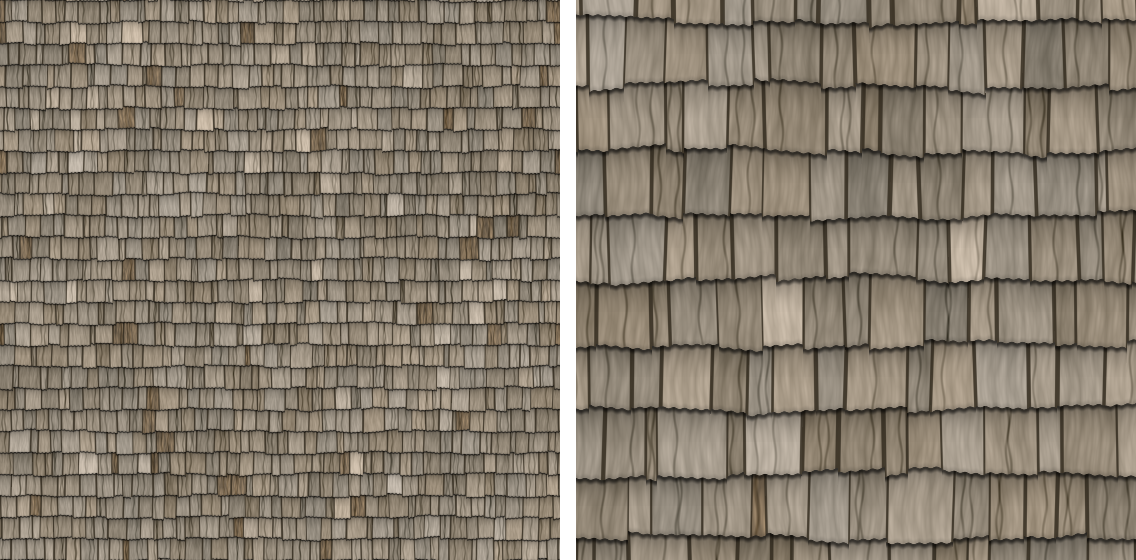
Left, the full canvas; right, a detail of the centre.
Write a Shadertoy shader that draws this texture.

```glsl
// Weathered wooden shingles in overlapping rows: each row has jittered joints,
// uneven butt ends that shade the row below, and its own tone per shingle.
// Grain is cellular noise stretched along the wood; broad staining is layered sines.

const float ROWS = 26.0;
const float COLS = 42.0;
const float JOINT_JITTER = 0.80;   // spread of widths, in columns
const float JOINT_LEAN = 0.12;     // slant of the joints, in columns
const float BUTT_JITTER = 0.12;    // unevenness of lower ends, in rows
const float BUTT_TILT = 0.07;
const float ROW_WAVE = 0.04;
const float BASE_TONE = 0.70;
const float TONE_SPREAD = 0.28;
const float PALE_SHARE = 0.07;
const float BROKEN_SHARE = 0.035;
const float GRAIN_DEPTH = 0.42;
const float CRACK_SHARE = 0.45;
const float SHADOW_DEPTH = 0.55;
const vec3 DARK_WOOD = vec3(0.30, 0.27, 0.21);
const vec3 PALE_WOOD = vec3(0.75, 0.70, 0.635);
const vec3 BROWN_WOOD = vec3(0.48, 0.39, 0.28);
const vec3 GAP_COLOR = vec3(0.20, 0.17, 0.12);
const float TAU = 6.2831853;

float hash(vec3 p) {
    p = fract(p * vec3(0.1031, 0.1030, 0.0973));
    p += dot(p, p.yzx + 33.33);
    return fract((p.x + p.y) * p.z);
}

// Distance to the nearest scattered point, about 0 to 1
float cellular(vec2 p) {
    vec2 cell = floor(p);
    float nearest = 4.0;
    for (int j = -1; j <= 1; j++)
    for (int i = -1; i <= 1; i++) {
        vec2 c = cell + vec2(i, j);
        vec2 d = c + vec2(hash(vec3(c, 7.0)), hash(vec3(c, 19.0))) - p;
        nearest = min(nearest, dot(d, d));
    }
    return sqrt(nearest);
}

// Joint to the left of shingle i, at height v within the row
float joint(float i, float row, float v) {
    vec3 id = vec3(mod(i, COLS), row, 1.0);
    return i + JOINT_JITTER * (hash(id) - 0.5)
             + JOINT_LEAN * (hash(id + vec3(0, 0, 1)) - 0.5) * (v - 0.5);
}

// Broad stains that wrap around the canvas
float stain(vec2 uv) {
    vec2 a = TAU * uv;
    return sin(a.x + 2.0 * sin(a.y) + 1.0) * 0.5
         + sin(3.0 * a.y - 2.0 * a.x + sin(2.0 * a.x)) * 0.3
         + sin(5.0 * a.x + 2.0 * a.y) * 0.2;
}

// Colour of one row at uv; w is the height above its lower end, in rows
vec4 shingleRow(vec2 uv, float rowIndex) {
    float row = mod(rowIndex, ROWS);
    float rowSeed = hash(vec3(row, 3.0, 5.0));
    float x = (uv.x + rowSeed) * COLS;
    float y = uv.y * ROWS - rowIndex;
    float px = COLS / iResolution.x;

    // Find the shingle and its sides
    float i = floor(x);
    if (x < joint(i, row, y)) i -= 1.0;
    else if (x >= joint(i + 1.0, row, y)) i += 1.0;
    float left = joint(i, row, y);
    float right = joint(i + 1.0, row, y);
    float width = right - left;
    float u = x - left;
    vec3 id = vec3(mod(i, COLS), row, 11.0);
    float seed = hash(id);

    // Lower end, tilted and slightly ragged
    float butt = BUTT_JITTER * (hash(id + vec3(0, 0, 1)) - 0.5)
               + BUTT_TILT * (hash(id + vec3(0, 0, 2)) - 0.5) * (2.0 * u / width - 1.0)
               + ROW_WAVE * sin(TAU * (3.0 * uv.x + rowSeed))
               + 0.012 * sin(u * 23.0 + seed * 40.0);
    float v = y - butt;

    // Fibres, coarse and fine
    vec2 shift = vec2(seed, hash(id + vec3(0, 0, 3))) * 90.0;
    float bend = 0.05 * sin(v * 4.0 + seed * TAU);
    float grain = 0.6 * cellular(vec2((u + bend) * 4.5, v * 0.8) + shift)
                + 0.4 * cellular(vec2((u + bend) * 10.0, v * 2.2) + shift.yx);
    float tone = BASE_TONE + TONE_SPREAD * (seed - 0.5) + 0.06 * stain(uv);
    tone += 0.24 * step(hash(id + vec3(0, 0, 4)), PALE_SHARE);
    tone -= GRAIN_DEPTH * (grain - 0.42) + 0.10 * smoothstep(0.3, 1.0, v);
    tone -= 0.10 * smoothstep(0.6, 0.2, width);

    // Cracks that wander along the fibres
    float broken = step(hash(id + vec3(0, 0, 5)), BROKEN_SHARE);
    for (float k = 0.0; k < 2.0; k++) {
        float r = hash(id + vec3(0, 0, 6.0 + k));
        float path = width * (0.2 + 0.6 * hash(id + vec3(0, 0, 8.0 + k)))
                   + 0.04 * sin(v * 7.0 + r * 30.0);
        float line = 1.0 - smoothstep(0.0, 0.03 + px, abs(u - path));
        tone -= line * (0.35 + 0.3 * broken) * max(step(r, CRACK_SHARE), broken);
    }

    // Warm or cool tint, brown splinters, worn lower rim
    vec3 color = mix(DARK_WOOD, PALE_WOOD, clamp(tone, -0.25, 1.15));
    color += vec3(0.012, 0.0, -0.014) * (2.0 * hash(id + vec3(0, 0, 10)) - 1.0);
    color = mix(color, BROWN_WOOD * (1.35 - grain), 0.65 * broken);
    color *= 1.0 - 0.12 * smoothstep(0.09, 0.0, v);

    // Dark joints of varying width
    float gap = mix(0.01, 0.06, hash(id + vec3(0, 0, 12)));
    float open = 1.0 - smoothstep(gap - 0.5 * px, gap + px, min(u, right - x));
    return vec4(mix(color, GAP_COLOR, 0.85 * open), v);
}

void mainImage(out vec4 fragColor, in vec2 fragCoord) {
    vec2 uv = fragCoord / iResolution.xy;
    float px = ROWS / iResolution.y;
    float lowerRow = floor(uv.y * ROWS - 0.5);
    vec4 lower = shingleRow(uv, lowerRow);
    vec4 upper = shingleRow(uv, lowerRow + 1.0);

    // The upper row casts a thin dark line and a soft shadow on the lower one
    float below = max(-upper.w, 0.0);
    float shadow = 0.6 * exp(-below * 7.0) + 0.7 * smoothstep(0.10, 0.02, below);
    vec3 color = lower.rgb * (1.0 - SHADOW_DEPTH * min(shadow, 1.2));
    color = mix(color, upper.rgb, smoothstep(-0.5 * px, 0.5 * px, upper.w));
    fragColor = vec4(color, 1.0);
}
```
